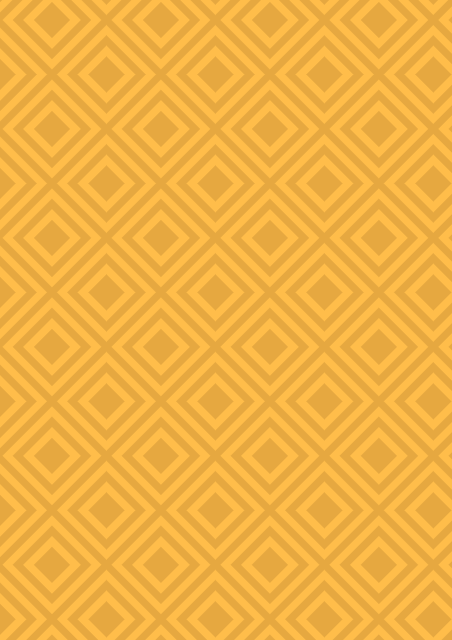
Reproduce this pattern procedurally as a WebGL 2 fragment shader.

```glsl
#version 300 es
precision highp float;
// Flat two-tone lattice of nested diamonds: a square grid turned by 45 degrees,
// each cell holding a solid core and two light rings on a darker ground.
// Rings are bands of the diamond distance, with edges smoothed over one pixel.

uniform vec2 u_resolution;
out vec4 fragColor;

// Smooth step of one pixel's width at the given radius.
float edge(float d, float radius, float pixel) {
    return clamp((d - radius) / pixel + 0.5, 0.0, 1.0);
}

// Coverage of a ring between two radii.
float ring(float d, float inner, float outer, float pixel) {
    return edge(d, inner, pixel) - edge(d, outer, pixel);
}

void main() {
    const float period = 0.17025;   // repeat, as a share of canvas height
    vec2 p = (gl_FragCoord.xy / u_resolution.y - vec2(0.0812, 0.1175)) / period;

    // Diagonal grid; d runs from 0 at a diamond's centre to 1 at its border.
    vec2 diagonal = vec2(p.x + p.y, p.x - p.y);
    vec2 cell = abs(fract(diagonal + 0.5) - 0.5) * 2.0;
    float d = max(cell.x, cell.y);
    float pixel = 2.828 / (period * u_resolution.y);

    // Two light rings on the ochre ground.
    float light = ring(d, 0.333, 0.530, pixel) + ring(d, 0.722, 0.908, pixel);

    vec3 ochre = vec3(0.902, 0.660, 0.250);
    vec3 amber = vec3(1.000, 0.740, 0.290);
    fragColor = vec4(mix(ochre, amber, light), 1.0);
}
```
